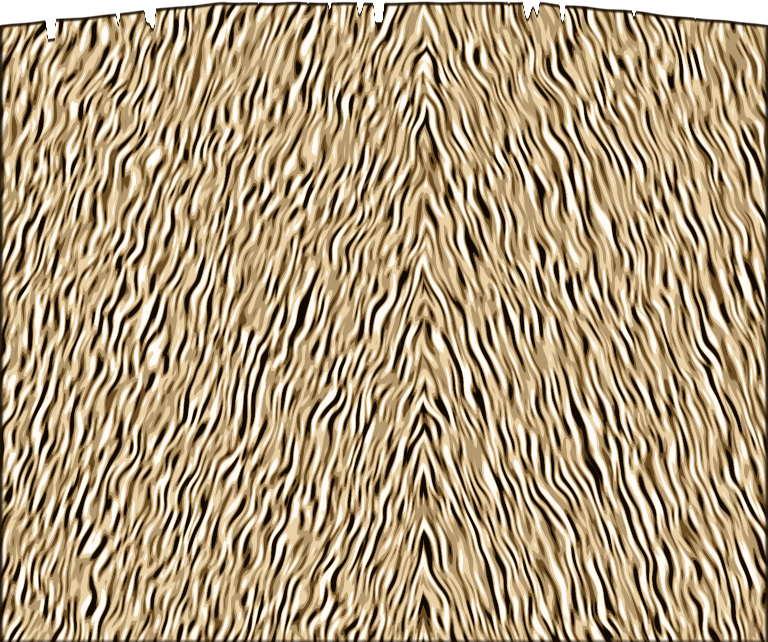
Give the GLSL for this texture, as a Shadertoy shader.

```glsl
vec2 gradient(vec2 cell) {
    vec3 h = fract(cell.xyx * vec3(0.1031, 0.1030, 0.0973));
    h += dot(h, h.yzx + 33.33);
    float angle = 6.2832 * fract((h.x + h.y) * h.z);
    return vec2(cos(angle), sin(angle));
}

float gradientNoise(vec2 p) {
    vec2 i = floor(p), f = p - i;
    vec2 u = f * f * f * (f * (f * 6.0 - 15.0) + 10.0);
    vec2 e = vec2(1.0, 0.0);
    float low = mix(dot(gradient(i), f), dot(gradient(i + e), f - e), u.x);
    float high = mix(dot(gradient(i + e.yx), f - e.yx),
                     dot(gradient(i + 1.0), f - 1.0), u.x);
    return mix(low, high, u.y);
}

// Difference across the strand: pairs each lit flank with a shadow
float reliefNoise(vec2 q) {
    vec2 shift = vec2(0.3, 0.0);
    return gradientNoise(q + shift) - gradientNoise(q - shift);
}

// Strands fan down and outward from a wavering central parting
float strandHeight(vec2 p, float parting) {
    float dx = p.x - parting + 0.012 * gradientNoise(p * 14.0 + 3.0);
    float across = abs(dx) + 0.31 * p.y;
    across += 0.02 * gradientNoise(p * 5.0 + 7.0);
    across += 0.006 * gradientNoise(p * vec2(28.0, 22.0) + 31.0);
    float along = p.y + 0.4 * dx + 0.03 * gradientNoise(p * 9.0 + 53.0);
    float n = reliefNoise(vec2(across * 89.0, along * 19.0) + 11.0);
    n += 0.65 * reliefNoise(vec2(across * 136.0, along * 29.0) + 83.0);
    float contrast = 1.14 + 1.0 * gradientNoise(p * vec2(24.0, 15.0) + 19.0) - 0.16 * p.y;
    return n * contrast / 0.36;
}

vec3 strawColor(float h) {
    vec3 c = mix(vec3(0.06, 0.03, 0.01), vec3(0.42, 0.30, 0.13), smoothstep(-1.45, -1.1, h));
    c = mix(c, vec3(0.71, 0.60, 0.43), smoothstep(-0.8, -0.42, h));
    c = mix(c, vec3(0.92, 0.82, 0.65), smoothstep(0.02, 0.34, h));
    return mix(c, vec3(1.0, 0.99, 0.97), smoothstep(0.88, 1.2, h));
}

void mainImage(out vec4 fragColor, in vec2 fragCoord) {
    vec2 uv = fragCoord / iResolution.xy;
    vec2 p = fragCoord / iResolution.y;
    float pixel = 1.0 / iResolution.y;
    float aspect = iResolution.x / iResolution.y;

    // Four samples per pixel keep the fine strands smooth
    vec3 color = vec3(0.0);
    for (int k = 0; k < 4; k++) {
        vec2 offset = vec2(k % 2, k / 2) * 0.4 - 0.2;
        color += 0.25 * strawColor(strandHeight(p + offset * pixel, 0.553 * aspect));
    }

    // Shallow arched top with a few slits
    float slope = max(abs(uv.x - 0.5) * 2.0 - 0.42, 0.0);
    float slit = smoothstep(0.33, 0.5, gradientNoise(vec2(uv.x * 66.0, 4.5)));
    float top = 0.996 - 0.06 * slope - 0.03 * slit;
    top += 0.003 * gradientNoise(vec2(uv.x * 22.0, 9.3));
    float inside = top - p.y;

    // Dark outline along the top, sides and base
    float side = min(p.x, aspect - p.x);
    float rim = 1.0 - smoothstep(0.002, 0.007, inside);
    rim = max(rim, 1.0 - smoothstep(0.001, 0.007, side));
    rim = max(rim, 0.6 - 0.6 * smoothstep(0.0, 0.006, p.y));
    color = mix(color, vec3(0.12, 0.07, 0.02), 0.9 * rim);

    color = mix(vec3(1.0), color, smoothstep(-pixel, pixel, inside));
    fragColor = vec4(color, 1.0);
}
```
